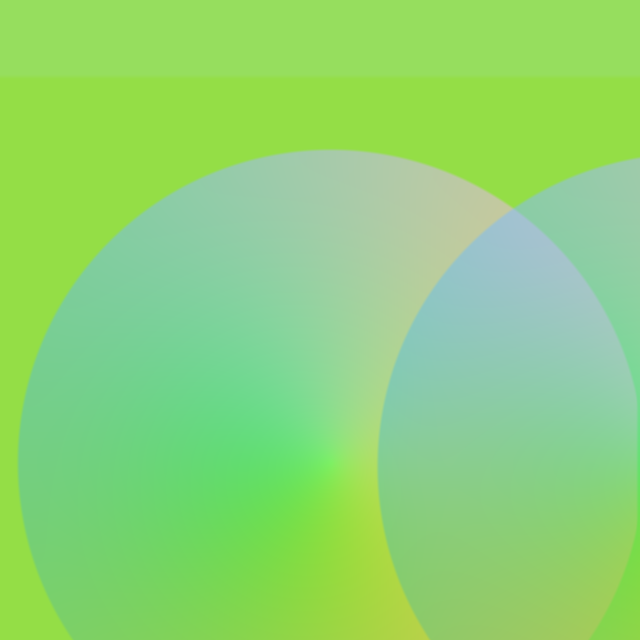
This background is drawn by a three.js fragment shader. Its source:

```glsl
// Two overlapping translucent discs with a turning colour sweep on a lime field.
varying vec2 vUv;

const vec3 LIME = vec3(0.58, 0.87, 0.275);
const vec3 PALE_LIME = vec3(0.588, 0.87, 0.37);
const vec3 DISC_CORE = vec3(0.40, 1.01, 0.51);
const vec3 DISC_INNER = vec3(0.553, 0.84, 0.55);
const vec3 DISC_OUTER = vec3(0.727, 0.733, 0.69);
const vec3 WARM_SHIFT = vec3(0.40, -0.02, -0.045); // added toward the right
const vec3 SKY_SHIFT = vec3(0.0, -0.017, 0.37);    // added toward the top

const float BAND_EDGE = 0.88;
const float DISC_RADIUS = 0.489;
const float DISC_OPACITY = 0.5;
const float SOFTNESS = 0.003;

// Coverage of a disc with a soft rim
float discMask(vec2 offset, float radius, float softness) {
  return 1.0 - smoothstep(-softness, softness, length(offset) - radius);
}

// Colour sweep by direction, fading into a bright core
vec3 sweepColor(vec2 offset) {
  float dist = length(offset);
  vec2 dir = offset / max(dist, 0.0001);
  vec3 tone = mix(DISC_INNER, DISC_OUTER, smoothstep(0.05, 0.48, dist));
  tone += WARM_SHIFT * dir.x + SKY_SHIFT * dir.y;
  return mix(tone, DISC_CORE, exp(-dist / 0.055));
}

// Lay one translucent disc over the base, cut off at a right limit
vec3 addDisc(vec3 base, vec2 p, vec2 center, float rightLimit) {
  vec2 offset = p - center;
  float mask = discMask(offset, DISC_RADIUS, SOFTNESS);
  mask *= 1.0 - smoothstep(rightLimit - SOFTNESS, rightLimit + SOFTNESS, p.x);
  return mix(base, sweepColor(offset), mask * DISC_OPACITY);
}

void main() {
  // Field with a paler band along the top
  float band = smoothstep(BAND_EDGE - 0.005, BAND_EDGE + 0.005, vUv.y);
  vec3 color = mix(LIME, PALE_LIME, band);

  // Left disc, then the right one over it
  color = addDisc(color, vUv, vec2(0.517, 0.277), 0.996);
  color = addDisc(color, vUv, vec2(1.079, 0.271), 2.0);

  gl_FragColor = vec4(clamp(color, 0.0, 1.0), 1.0);
}
```
